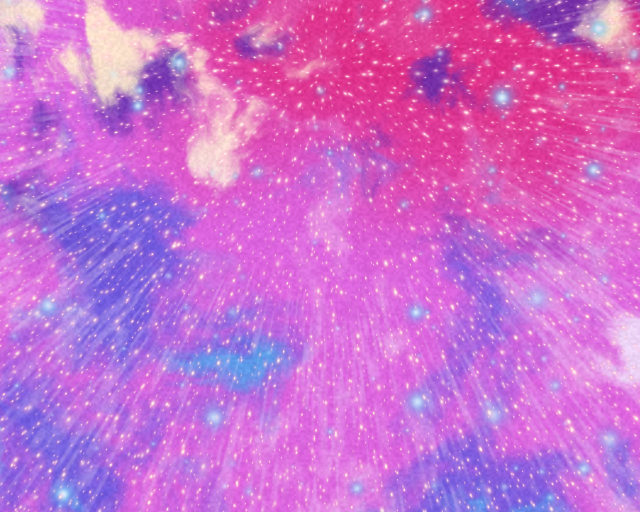
Write a Shadertoy shader that draws this texture.

```glsl
// Draws a pink and blue nebula with pale wisps, soft cyan orbs and stars streaming from a focus.

const vec3 PINK = vec3(0.86, 0.39, 0.87);
const vec3 LIGHT_PINK = vec3(0.92, 0.66, 0.91);
const vec3 CRIMSON = vec3(0.87, 0.18, 0.53);
const vec3 BLUE = vec3(0.41, 0.35, 0.87);
const vec3 INDIGO = vec3(0.36, 0.18, 0.68);
const vec3 CYAN = vec3(0.33, 0.73, 0.94);
const vec3 CREAM = vec3(1.0, 0.93, 0.80);
const vec3 LILAC_WHITE = vec3(0.93, 0.86, 0.97);
const vec2 FOCUS = vec2(0.63, 0.86);

// Hash and noise
vec3 hash3(vec2 p) {
    vec3 q = fract(vec3(p.xyx) * vec3(0.1031, 0.1030, 0.0973));
    q += dot(q, q.yxz + 33.33);
    return fract((q.xxy + q.yzz) * q.zyx);
}

float noise(vec2 p) {
    vec2 i = floor(p), f = fract(p);
    f = f * f * (3.0 - 2.0 * f);
    float low = mix(hash3(i).x, hash3(i + vec2(1, 0)).x, f.x);
    float high = mix(hash3(i + vec2(0, 1)).x, hash3(i + vec2(1, 1)).x, f.x);
    return mix(low, high, f.y);
}

float fbm(vec2 p) {
    float sum = 0.0, amp = 0.5;
    for (int i = 0; i < 6; i++) {
        sum += amp * noise(p);
        p = mat2(1.6, 1.2, -1.2, 1.6) * p + 17.3;
        amp *= 0.5;
    }
    return sum;
}

float blob(vec2 p, vec2 center, float radius) {
    vec2 d = (p - center) / radius;
    return exp(-dot(d, d));
}

// Thin light streaks that run away from the focus
float streaks(vec2 p) {
    vec2 d = p - FOCUS;
    float r = length(d), angle = atan(d.x, -d.y);
    float fine = noise(vec2(angle * 110.0, r * 22.0) + 50.0);
    float broad = noise(vec2(angle * 30.0, r * 7.0) + 90.0);
    return (0.6 * fine + 0.4 * broad) * smoothstep(0.15, 0.6, r);
}

// Scattered glows: x is the core, y the halo, z a random tint
vec3 glows(vec2 p, float cell, float size, float density, float stretch, float seed) {
    vec3 sum = vec3(0.0);
    vec2 home = floor(p / cell);
    for (int y = -1; y <= 1; y++)
    for (int x = -1; x <= 1; x++) {
        vec2 id = home + vec2(x, y);
        vec3 h = hash3(id + seed), k = hash3(id + seed + 71.7);
        vec2 center = (id + h.xy) * cell;
        vec2 dir = normalize(center - FOCUS + 1e-4), d = p - center;
        vec2 q = vec2(dot(d, dir) / stretch, dot(d, vec2(-dir.y, dir.x)));
        float radius = size * mix(0.55, 1.25, k.x * k.x);
        float e = dot(q, q) / (radius * radius);
        float power = step(h.z, density) * mix(0.45, 1.0, k.y);
        float halo = power * exp(-e * 0.28);
        sum += vec3(power * exp(-e * 1.3), halo, halo * k.z);
    }
    return sum;
}

// Cloud colours, from broad hues to wisps
vec3 nebula(vec2 p) {
    vec2 warp = vec2(fbm(p * 3.5), fbm(p * 3.5 + 7.7)) - 0.5;
    vec2 q = p + 0.3 * warp;
    float mottle = fbm(q * 4.5 + 2.0) - 0.5;
    float detail = fbm(q * 11.0 + 31.0) - 0.5;

    float red = smoothstep(0.62, 0.18, length((q - vec2(0.96, 1.02)) * vec2(0.72, 1.0)));
    vec3 color = mix(PINK, CRIMSON, red);
    color = mix(color, LIGHT_PINK, 0.6 * smoothstep(-0.02, 0.22, detail) * (1.0 - 0.7 * red));

    float cold = blob(q, vec2(0.26, 0.55), 0.18) + blob(q, vec2(0.13, 0.08), 0.23)
               + blob(q, vec2(0.45, 0.33), 0.14) + blob(q, vec2(1.08, 0.12), 0.25);
    float blue = smoothstep(0.32, 0.78, 0.27 + 0.5 * cold + 1.4 * mottle + 0.5 * detail - 0.15 * red);
    color = mix(color, BLUE, 0.92 * blue);

    float upper = smoothstep(0.42, 0.68, p.y);
    float dark = smoothstep(0.05, 0.23, fbm(q * 6.0 + 13.0) - 0.5) * upper;
    color = mix(color, INDIGO, 0.8 * dark);
    float teal = smoothstep(0.07, 0.25, fbm(q * 7.0 + 43.0) - 0.5);
    color = mix(color, CYAN, 0.75 * teal * max(blue, 0.6 * dark));

    float pale = blob(p, vec2(0.14, 0.87), 0.26) + blob(p, vec2(0.48, 0.66), 0.11)
               + blob(p, vec2(0.69, 0.25), 0.11) + blob(p, vec2(1.19, 0.99), 0.14)
               + 1.3 * blob(p, vec2(1.25, 0.34), 0.08);
    float wisp = smoothstep(0.42, 0.82, 0.5 * pale + 1.5 * detail + 0.6 * warp.x + 0.08);
    vec3 paleColor = mix(LILAC_WHITE, CREAM, smoothstep(0.4, 0.85, p.y));
    return mix(color, paleColor, 0.9 * wisp);
}

void mainImage(out vec4 fragColor, in vec2 fragCoord) {
    vec2 p = fragCoord / iResolution.y;
    vec3 color = nebula(p);

    // Streaks and fine grain
    color = mix(color, LILAC_WHITE, 0.32 * smoothstep(0.35, 0.9, streaks(p)));
    color += 0.07 * (noise(p * 210.0) - 0.5);

    // Soft orbs, large and small
    vec3 large = glows(p, 0.17, 0.013, 0.38, 1.0, 5.0);
    vec3 small = glows(p, 0.065, 0.0055, 0.4, 1.0, 23.0);
    color = mix(color, CYAN, min(0.75 * large.y + 0.5 * small.z, 0.85));
    color = mix(color, vec3(0.88, 0.96, 1.0), min(large.x + 0.6 * small.x, 1.0));

    // Stars with warm halos
    vec3 bright = glows(p, 0.031, 0.0031, 0.75, 1.5, 101.0);
    vec3 faint = glows(p, 0.018, 0.0019, 0.65, 1.7, 211.0);
    color = mix(color, vec3(1.0, 0.60, 0.80), min(0.5 * bright.y + 0.3 * faint.y, 0.7));
    color = mix(color, vec3(1.0, 0.95, 0.92), min(1.1 * bright.x + 0.75 * faint.x, 1.0));

    fragColor = vec4(clamp(color, 0.0, 1.0), 1.0);
}
```
